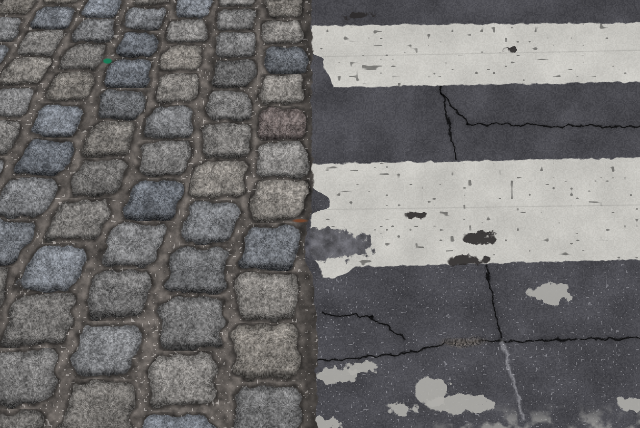
Reproduce this texture procedurally as a WebGL 2 fragment shader.

```glsl
#version 300 es
precision highp float;
// Cobbled pavement meeting an asphalt road with two worn white stripes.
// Stones are rounded boxes on a perspective grid; paint, cracks and
// stains are noise-warped distance fields. Units: 768 x 512, y down.
uniform vec2 u_resolution;
out vec4 fragColor;

#define STREET vec2(768.0, 512.0)
#define ASPHALT vec3(0.285, 0.285, 0.305)
#define PAINT vec3(0.765, 0.76, 0.74)
#define STONE vec3(0.455, 0.455, 0.46)
#define SAND vec3(0.385, 0.365, 0.35)
#define STONE_HALF vec2(0.415, 0.46)
#define ROW_GROWTH 0.00375
#define ROW_DENSITY 9.85

// Cracks: start, end
const vec4 CRACKS[9] = vec4[9](
  vec4(529, 104, 548, 190), vec4(530, 112, 562, 148), vec4(562, 148, 768, 152),
  vec4(583, 318, 602, 405), vec4(380, 432, 470, 425), vec4(470, 425, 545, 409),
  vec4(545, 409, 768, 404), vec4(385, 374, 445, 380), vec4(445, 380, 485, 405));
// Stains and paint flakes: centre, radii
const vec4 STAINS[5] = vec4[5](
  vec4(500, 258, 13, 4), vec4(573, 284, 17, 7), vec4(560, 311, 23, 6),
  vec4(612, 59, 9, 3), vec4(428, 19, 13, 3));
const vec4 FLAKES[8] = vec4[8](
  vec4(662, 351, 25, 11), vec4(402, 449, 24, 10), vec4(433, 440, 22, 6),
  vec4(392, 507, 19, 8), vec4(518, 467, 20, 17), vec4(553, 484, 36, 11),
  vec4(483, 489, 19, 6), vec4(759, 482, 17, 8));

float hash(vec2 p) {
  vec3 q = fract(p.xyx * 0.1031);
  q += dot(q, q.yzx + 33.33);
  return fract((q.x + q.y) * q.z);
}
float noise(vec2 p) {
  vec2 i = floor(p), f = fract(p);
  f = f * f * (3.0 - 2.0 * f);
  return mix(mix(hash(i), hash(i + vec2(1, 0)), f.x),
             mix(hash(i + vec2(0, 1)), hash(i + 1.0), f.x), f.y);
}
float fbm(vec2 p) {
  float sum = 0.0, amp = 0.5;
  for (int i = 0; i < 4; i++, amp *= 0.5) {
    sum += amp * noise(p);
    p = p * 2.03 + 17.0;
  }
  return sum;
}
float inside(float d, float soft) { return 1.0 - smoothstep(-soft, soft, d); }
float segment(vec2 p, vec2 a, vec2 b) {
  vec2 ab = b - a;
  return length(p - a - ab * clamp(dot(p - a, ab) / dot(ab, ab), 0.0, 1.0));
}
float ellipse(vec2 p, vec4 e) { return (length((p - e.xy) / e.zw) - 1.0) * e.w; }

vec3 cobbles(vec2 p, float soft) {
  // Column and row of the stone
  float pitch = 53.0 + 0.1 * p.y, depth = 1.0 + ROW_GROWTH * p.y;
  float across = (340.0 - 20.0 * smoothstep(210.0, 340.0, p.y) - p.x) / pitch;
  float column = max(floor(across + 0.5), 0.0);
  float along = ROW_DENSITY * log(depth) - 0.33 - 0.5 * mod(column, 2.0) + 0.02 * column;
  float row = floor(along + 0.5);
  vec2 id = vec2(column, row) + 3.0;
  vec2 size = vec2(pitch, depth / (ROW_DENSITY * ROW_GROWTH));
  vec2 f = vec2(column - across, along - row);
  float tone = hash(id), tint = hash(id + 40.0);

  // Irregular rounded box
  vec2 q = f * size + (vec2(tone, tint) - 0.5) * size * 0.06;
  q += (tint - 0.5) * 0.14 * vec2(-q.y, q.x);
  q += (vec2(noise(p * 0.07), noise(p * 0.07 + 50.0)) - 0.5) * size * 0.12;
  float radius = 0.14 * pitch;
  vec2 b = abs(q) - size * (STONE_HALF - 0.03 * hash(id + 9.0)) + radius;
  float d = length(max(b, 0.0)) + min(max(b.x, b.y), 0.0) - radius;
  d += (fbm(p * 0.2) - 0.47) * 4.0;

  // Sandy joint with shadow and grit
  vec3 joint = SAND * (0.6 + 0.9 * fbm(p * 0.13)) * (0.6 + 0.4 * smoothstep(0.0, 6.0, d));
  joint *= 1.0 - 0.3 * smoothstep(354.0, 372.0, p.x);
  joint += 0.25 * smoothstep(0.8, 0.95, noise(p * 0.45));

  // Mottled face, lit at the far edge, dark on the near side
  float grain = fbm(p * 0.38) + 0.6 * fbm(p * 0.09 + id * 7.0) - 0.75;
  vec3 stone = STONE * (0.84 + 0.28 * tone) * (1.0 + 0.75 * grain);
  stone *= mix(vec3(0.96, 1.0, 1.05), vec3(1.04, 1.0, 0.94), tint);
  if (id == vec2(3, 7)) stone *= vec3(0.96, 0.85, 0.79);
  stone *= 0.72 + 0.28 * smoothstep(0.0, 0.11 * pitch, -d);
  stone *= 1.14 - 0.14 * smoothstep(-0.4, 0.1, f.y) - 0.36 * smoothstep(0.27, 0.45, f.y);
  stone += 0.16 * (noise(p * 0.8) - 0.5);
  return mix(joint, stone, inside(d, soft));
}

vec3 road(vec2 p, float soft) {
  float rough = fbm(p * 0.12) - 0.47, grit = noise(p * 0.75) - 0.5, x = p.x - 375.0;
  vec3 col = ASPHALT * (0.84 + 0.4 * fbm(p * 0.035)) + 0.07 * grit;
  col += 0.2 * smoothstep(0.83, 0.98, noise(p * 0.5)) * smoothstep(90.0, 420.0, p.y);

  // Cracks, gravel and a pale joint
  vec2 bent = p + 9.0 * vec2(rough, fbm(p * 0.12 + 30.0) - 0.47);
  for (int i = 0; i < 9; i++) {
    float d = segment(bent, CRACKS[i].xy, CRACKS[i].zw);
    col *= 1.0 - 0.65 * inside(d - 0.9, soft) - 0.12 * inside(d - 3.0, 4.0);
  }
  col = mix(col, SAND * (0.9 + grit), 0.8 * inside(ellipse(bent, vec4(556, 409, 24, 5)), 3.0));
  col += 0.24 * inside(segment(bent, vec2(603, 408), vec2(628, 502)) - 1.5, 2.0);

  // Two painted stripes with broken left ends
  float left = 374.0 + 14.0 * smoothstep(63.0, 71.0, p.y) + 12.0 * smoothstep(78.0, 104.0, p.y);
  float upper = max(max(30.5 - 0.008 * x - p.y, p.y - 105.0 + 0.018 * x), left - p.x);
  left = 373.0 + 22.0 * smoothstep(221.0, 240.0, p.y) * inside(p.y - 252.0, 5.0)
       + 14.0 * smoothstep(300.0, 328.0, p.y);
  float base = 320.5 - 0.026 * x + 12.0 * inside(p.x - 416.0, 16.0);
  float lower = max(max(196.0 - 0.018 * x - p.y, p.y - base), left - p.x);
  float worn = ellipse(p, vec4(396, 293, 44, 18)) + 26.0 * rough;
  float paint = inside(min(upper, lower) + 5.0 * rough, soft) * (1.0 - 0.9 * inside(worn, 2.0));
  vec3 white = PAINT * (0.94 + 0.16 * fbm(p * 0.03)) + 0.05 * grit;
  float seam = min(abs(p.y - 68.0 + 0.02 * x), abs(p.y - 251.0 + 0.015 * x));
  white *= 1.0 - 0.09 * inside(seam - 0.5, soft);
  white *= 1.0 - 0.4 * smoothstep(0.86, 0.97, noise(p * vec2(0.14, 0.24)));
  col = mix(col, vec3(0.4, 0.4, 0.43) * (1.0 + rough * 1.6), 0.6 * inside(worn, 3.0));
  col = mix(col, white, paint);

  // Stains, flakes and scuffed foreground
  for (int i = 0; i < 5; i++)
    col = mix(col, vec3(0.18, 0.17, 0.17), 0.9 * inside(ellipse(bent, STAINS[i]) + 9.0 * rough, soft));
  for (int i = 0; i < 8; i++)
    col = mix(col, PAINT * 0.9, 0.9 * inside(ellipse(bent, FLAKES[i]) + 12.0 * rough, soft));
  float scuff = smoothstep(478.0, 512.0, p.y) * smoothstep(460.0, 610.0, p.x);
  return mix(col, PAINT * 0.85, 0.75 * scuff * smoothstep(0.38, 0.62, fbm(p * 0.07)));
}

void main() {
  vec2 uv = gl_FragCoord.xy / u_resolution;
  vec2 p = vec2(uv.x, 1.0 - uv.y) * STREET;
  float soft = 0.4 + 0.5 * STREET.y / u_resolution.y;
  float kerb = 370.0 + 6.0 * smoothstep(320.0, 400.0, p.y) + 9.0 * fbm(p * 0.09);
  kerb -= 8.0 * smoothstep(250.0, 275.0, p.y) * inside(p.y - 322.0, 12.0);
  vec3 col = mix(cobbles(p, soft), road(p, soft), inside(kerb - p.x, soft));
  // Litter
  col = mix(col, vec3(0.1, 0.48, 0.34), inside(ellipse(p, vec4(129, 73, 5, 3)), soft));
  col = mix(col, vec3(0.45, 0.27, 0.18), inside(ellipse(p, vec4(360, 264, 8, 2)), soft));
  fragColor = vec4(col, 1.0);
}
```
